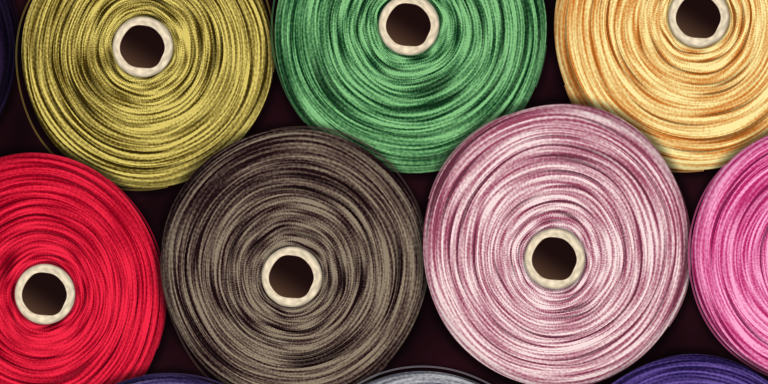
A Shadertoy shader for this pattern:

```glsl
// Stacked rolls of coloured cloth seen end-on, wound in fine layers around card tubes.
#define ROLLS 11
#define TUBE_RADIUS 0.079
#define HOLE_RATIO 0.73
#define LAYER_FREQ 27.0
#define LAYER_WARP 0.03
#define LAYER_CONTRAST 1.5
#define EDGE_WOBBLE 0.012
#define LOOSE_LIFT 0.035
#define SHADOW_WIDTH 0.03
#define BACKDROP vec3(0.11, 0.04, 0.06)
#define CARD vec3(0.93, 0.86, 0.74)

const float TAU = 6.2831853;

// Centre and radii of each roll, back to front, in canvas heights
const vec4 rolls[ROLLS] = vec4[ROLLS](
    vec4(-0.31, 0.87, 0.355, 0.365), vec4(0.383, 0.857, 0.331, 0.344),
    vec4(1.81, 0.922, 0.365, 0.372), vec4(1.068, 0.909, 0.357, 0.357),
    vec4(0.083, 0.229, 0.346, 0.375), vec4(0.768, 0.31, 0.346, 0.357),
    vec4(1.45, 0.362, 0.354, 0.373), vec4(2.122, 0.336, 0.323, 0.339),
    vec4(0.438, -0.323, 0.346, 0.346), vec4(1.107, -0.315, 0.352, 0.352),
    vec4(1.802, -0.276, 0.352, 0.352));

// Shift of each tube away from the centre of its roll
const vec2 tubeShift[ROLLS] = vec2[ROLLS](
    vec2(0), vec2(-0.011, 0.021), vec2(0.01, 0.034), vec2(-0.003, 0.026),
    vec2(0.034, 0.005), vec2(-0.008, -0.031), vec2(-0.005, -0.036),
    vec2(0.018, -0.016), vec2(0), vec2(0), vec2(0));

const vec3 shade[ROLLS] = vec3[ROLLS](
    vec3(0.05, 0.03, 0.08), vec3(0.28, 0.22, 0.06), vec3(0.80, 0.46, 0.18),
    vec3(0.09, 0.25, 0.13), vec3(0.56, 0.02, 0.11), vec3(0.13, 0.065, 0.075),
    vec3(0.60, 0.29, 0.38), vec3(0.74, 0.18, 0.42), vec3(0.16, 0.12, 0.27),
    vec3(0.36, 0.36, 0.40), vec3(0.14, 0.09, 0.28));

const vec3 tint[ROLLS] = vec3[ROLLS](
    vec3(0.15, 0.10, 0.20), vec3(0.87, 0.79, 0.42), vec3(1.0, 0.93, 0.64),
    vec3(0.53, 0.77, 0.51), vec3(0.96, 0.16, 0.27), vec3(0.57, 0.51, 0.43),
    vec3(0.98, 0.88, 0.87), vec3(1.0, 0.67, 0.82), vec3(0.45, 0.40, 0.60),
    vec3(0.80, 0.80, 0.81), vec3(0.42, 0.33, 0.62));

vec2 gradient(vec2 cell, float period) {
    cell.y = mod(cell.y, period);
    float h = fract(sin(dot(cell, vec2(127.1, 311.7))) * 43758.5);
    return vec2(cos(TAU * h), sin(TAU * h));
}

// Gradient noise that repeats along y, so it closes around a ring
float noise(vec2 p, float period) {
    vec2 i = floor(p), f = fract(p), e = vec2(1, 0);
    vec2 u = f * f * f * (f * (f * 6.0 - 15.0) + 10.0);
    float a = dot(gradient(i, period), f);
    float b = dot(gradient(i + e.xy, period), f - e.xy);
    float c = dot(gradient(i + e.yx, period), f - e.yx);
    float d = dot(gradient(i + e.xx, period), f - e.xx);
    return mix(mix(a, b, u.x), mix(c, d, u.x), u.y);
}

// Wound layers: broad bands, thin folds and a fine weave
vec3 cloth(int k, float t, float turn, vec2 dir) {
    float seed = float(k) * 37.0;
    float s = t + LAYER_WARP * noise(vec2(t * 5.0 + seed, turn * 8.0), 8.0);
    float bands = noise(vec2(s * 7.0 + seed, turn * 3.0), 3.0);
    float folds = noise(vec2(s * LAYER_FREQ + seed, turn * 5.0), 5.0);
    float threads = noise(vec2(s * LAYER_FREQ * 1.7 + seed, turn * 12.0), 12.0);
    float weave = noise(vec2(t * 42.0 + seed, turn * 240.0), 240.0);
    float v = 0.54 + LAYER_CONTRAST * (0.2 * bands + 0.55 * folds + 0.6 * threads);
    v += 0.32 * weave + 0.13 * dot(dir, vec2(0.4, -0.8)) * t;
    v += 0.16 * (0.6 - t);
    vec3 col = mix(shade[k], tint[k], clamp(v, 0.0, 1.0));
    col *= 1.0 - 0.3 * smoothstep(0.16, 0.42, -folds);
    return col * (1.0 - 0.18 * smoothstep(0.88, 1.0, t));
}

// Card tube with a dark hole, lit slightly on its lower lip
vec3 tube(vec2 q, float turn, float px) {
    float r = length(q) / TUBE_RADIUS;
    float grain = noise(vec2(r * 8.0, turn * 24.0), 24.0);
    float hole = HOLE_RATIO + 0.08 * noise(vec2(3.5, turn * 9.0), 9.0);
    vec3 card = CARD * (0.97 + 0.2 * grain) * (1.0 - 0.25 * smoothstep(0.9, 1.0, r));
    float lip = smoothstep(-0.2, 0.9, dot(q, vec2(-0.5, -0.8)) / TUBE_RADIUS);
    vec3 inside = mix(vec3(0.11, 0.055, 0.05), vec3(0.34, 0.24, 0.18), lip);
    float aa = px / TUBE_RADIUS;
    return mix(inside, card, smoothstep(hole - aa, hole + aa, r));
}

void mainImage(out vec4 fragColor, in vec2 fragCoord) {
    vec2 p = fragCoord / iResolution.y;
    float px = 1.0 / iResolution.y;
    vec3 col = BACKDROP * (1.0 + 0.6 * noise(p * 9.0, 100.0));

    for (int k = 0; k < ROLLS; k++) {
        vec2 centre = rolls[k].xy, radii = rolls[k].zw;
        vec2 stretch = radii / radii.x, hub = centre + tubeShift[k];
        vec2 q = p - hub, dir = normalize(q + 1e-5);
        float turn = atan(q.y, q.x) / TAU + 0.5;

        // Layer position: 0 at the tube, 1 at the outside
        float t = 1.0;
        for (int n = 0; n < 4; n++) {
            vec2 c = mix(hub, centre, clamp(t, 0.0, 1.0));
            t = (length((p - c) / stretch) - TUBE_RADIUS) / (radii.x - TUBE_RADIUS);
        }
        float wobble = noise(vec2(float(k) + 0.5, turn * 7.0), 7.0);
        float edge = (t - 1.0) * (radii.x - TUBE_RADIUS) + EDGE_WOBBLE * wobble;

        // Contact shadow and a loose outer layer
        col *= mix(0.45, 1.0, smoothstep(0.0, SHADOW_WIDTH, edge));
        float lift = LOOSE_LIFT * noise(vec2(float(k) + 9.5, turn * 4.0), 4.0);
        float strand = 1.0 - smoothstep(0.001, 0.001 + 1.5 * px, abs(edge - lift));
        col = mix(col, mix(shade[k], tint[k], 0.35), 0.6 * strand * step(0.0, lift));

        vec3 face = cloth(k, t, turn, dir);
        face *= mix(0.6, 1.0, smoothstep(0.0, 0.01, length(q) - TUBE_RADIUS));
        float core = smoothstep(-px, px, TUBE_RADIUS - length(q));
        face = mix(face, tube(q, turn, px), core);
        col = mix(col, face, smoothstep(px, -px, edge));
    }
    fragColor = vec4(col, 1.0);
}
```
